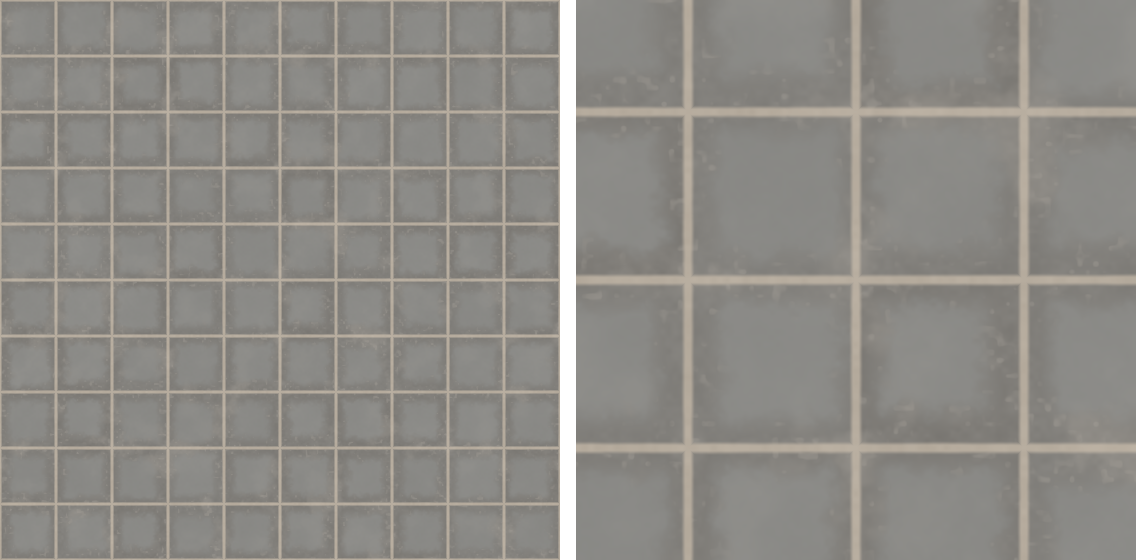
Left: the whole. Right: its middle third, enlarged.
This texture is drawn by a WebGL 1 fragment shader. Its source:

```glsl
precision highp float;
// Square grey ceramic tiles with worn, dusty rims and soft beige grout.

uniform vec2 u_resolution;

#define TILES 10.0
#define GROUT_HALF 0.027
#define GROUT_SOFT 0.016
#define RIM_WIDTH 0.17
#define RIM_SOFT 0.085
#define RIM_ROUGH 0.20
#define FLECKS 0.38
#define GROUT_COLOR vec3(0.715, 0.675, 0.620)
#define GLAZE_COLOR vec3(0.545, 0.543, 0.530)
#define RIM_COLOR vec3(0.495, 0.484, 0.465)
#define DUST_COLOR vec3(0.640, 0.620, 0.590)

float hash(vec2 p) {
  return fract(sin(dot(p, vec2(127.1, 311.7))) * 43758.5453);
}

// Value noise that wraps after a whole number of cells.
float noise(vec2 uv, float period) {
  vec2 p = uv * period;
  vec2 i = floor(p);
  vec2 f = fract(p);
  f = f * f * (3.0 - 2.0 * f);
  vec2 a = mod(i, period);
  vec2 b = mod(i + 1.0, period);
  return mix(mix(hash(a), hash(vec2(b.x, a.y)), f.x),
             mix(hash(vec2(a.x, b.y)), hash(b), f.x), f.y);
}

float fbm(vec2 uv, float period) {
  float sum = 0.0;
  float weight = 0.5;
  for (int i = 0; i < 4; i++) {
    sum += weight * noise(uv, period);
    period *= 2.0;
    weight *= 0.5;
  }
  return sum / 0.9375;
}

float roundedBox(vec2 p, vec2 halfSize, float radius) {
  vec2 q = abs(p) - halfSize + radius;
  return length(max(q, 0.0)) + min(max(q.x, q.y), 0.0) - radius;
}

void main() {
  vec2 uv = gl_FragCoord.xy / u_resolution;
  vec2 cell = floor(uv * TILES);
  vec2 local = fract(uv * TILES) - 0.5;
  float pixel = TILES / min(u_resolution.x, u_resolution.y);

  // Per-tile variation
  float shade = hash(cell + 17.3);
  vec2 shift = vec2(hash(cell + 3.1), hash(cell + 41.7)) - 0.5;
  float rimWidth = RIM_WIDTH + 0.07 * (hash(cell + 71.9) - 0.5);

  // Shared noise layers
  float cloud = fbm(uv, 30.0);
  float mottle = fbm(uv, 70.0);
  float grain = noise(uv, 260.0);

  // Ragged wear around the smooth glaze
  float inner = roundedBox(local - 0.09 * shift, vec2(0.5 - rimWidth), 0.06);
  inner += RIM_ROUGH * (mottle - 0.5) + 0.05 * (grain - 0.5);
  float wear = smoothstep(-RIM_SOFT, RIM_SOFT, inner);
  float rimStrength = 0.65 + 0.35 * hash(cell + 53.2);

  vec3 color = GLAZE_COLOR + 0.012 * (shade - 0.5) + 0.02 * (cloud - 0.5);
  color = mix(color, RIM_COLOR + 0.06 * (mottle - 0.5), wear * rimStrength);

  // Dusty patches and pale flecks
  float dust = smoothstep(0.50, 0.80, cloud) * (0.25 + 0.75 * wear);
  float fleck = smoothstep(0.66, 0.92, noise(uv, 210.0)) * wear;
  fleck *= smoothstep(0.35, 0.65, mottle);
  color = mix(color, DUST_COLOR, 0.35 * dust);
  color = mix(color, DUST_COLOR, FLECKS * fleck);
  color += 0.014 * (grain - 0.5) * (0.3 + wear);

  // Grout with softly shaded edges
  float edge = 0.5 - max(abs(local.x), abs(local.y));
  edge += 0.006 * (mottle - 0.5);
  float soft = max(GROUT_SOFT, pixel * 0.7);
  float grout = 1.0 - smoothstep(GROUT_HALF - soft, GROUT_HALF + soft, edge);
  vec3 groutColor = GROUT_COLOR + 0.04 * (cloud - 0.5) + 0.02 * (grain - 0.5);
  color = mix(color, groutColor, grout);

  gl_FragColor = vec4(color, 1.0);
}
```
